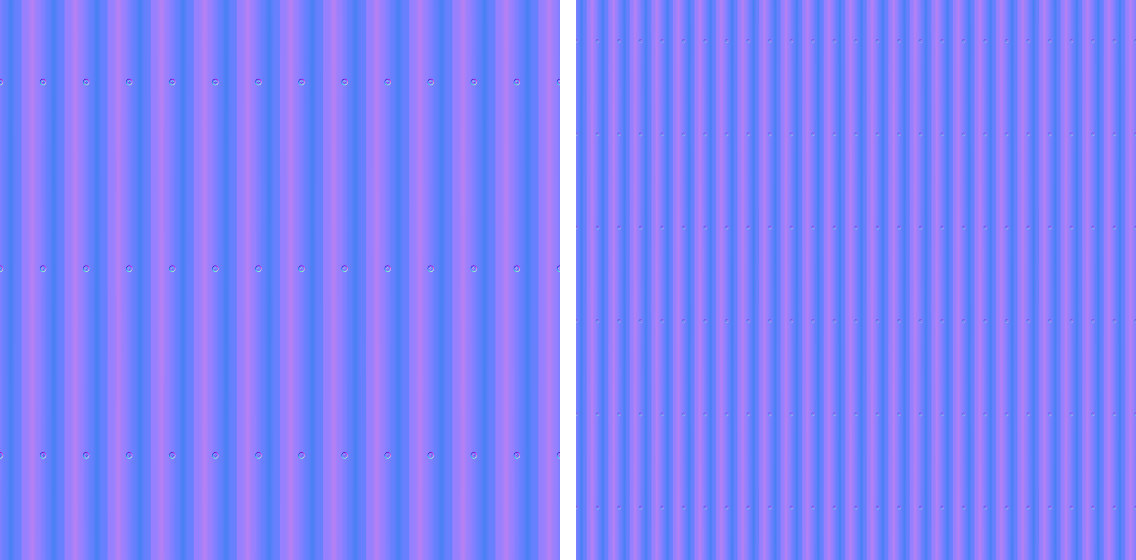
Left, the tile; right, the same tile 2 across and 2 down.
A three.js fragment shader for this texture map:

```glsl
// Tangent-space normal map of corrugated sheet with rows of cross-head screws.
varying vec2 vUv;

const float RIDGES = 13.0;          // corrugations across
const float SCREW_ROWS = 3.0;       // screw rows up
const float ROW_PHASE = 0.5605;     // screw height within its row
const float FLANK_TILT = 0.18;      // normal tilt on the broad flanks
const float STEEP_TILT = 0.24;      // extra tilt at the steepest line
const float STEEP_POS = 0.25;       // steepest line, in ridge periods from the crest
const float STEEP_WIDTH = 0.075;
const float CREST_WIDTH = 0.10;     // rounding of the crest
const float VALLEY_WIDTH = 0.014;   // rounding of the sharp valley crease
const float HEAD_RADIUS = 0.0063;
const float HEAD_BEVEL = 0.0022;
const float SLOT_HALF = 0.0006;
const float SLOT_LENGTH = 0.0025;
const float SLOT_DEPTH = 0.4;
const float HEAD_HEIGHT = 0.0013;
const float SLOPE_STEP = 0.0005;    // finite-difference distance
const float WEAR = 0.012;           // faint unevenness of the sheet
const vec2 WEAR_CELLS = vec2(39.0, 4.0);

vec2 hashGradient(vec2 cell) {
  float h = fract(sin(dot(cell, vec2(127.1, 311.7))) * 4375.85);
  return vec2(cos(6.2832 * h), sin(6.2832 * h));
}

// Gradient noise that wraps after the given number of cells
float wrappedNoise(vec2 p, vec2 cells) {
  vec2 i = floor(p), f = p - i;
  vec2 w = f * f * f * (f * (f * 6.0 - 15.0) + 10.0);
  float a = dot(hashGradient(mod(i, cells)), f);
  float b = dot(hashGradient(mod(i + vec2(1.0, 0.0), cells)), f - vec2(1.0, 0.0));
  float c = dot(hashGradient(mod(i + vec2(0.0, 1.0), cells)), f - vec2(0.0, 1.0));
  float d = dot(hashGradient(mod(i + 1.0, cells)), f - 1.0);
  return mix(mix(a, b, w.x), mix(c, d, w.x), w.y);
}

// Horizontal tilt of the sheet: rounded crest, steep flank, creased valley
float sheetTilt(float u) {
  float phase = fract(u * RIDGES + 0.5) - 0.5;
  float dist = abs(phase);
  float bump = (dist - STEEP_POS) / STEEP_WIDTH;
  float tilt = FLANK_TILT * smoothstep(0.0, CREST_WIDTH, dist)
             + STEEP_TILT * exp(-bump * bump);
  tilt *= smoothstep(0.0, VALLEY_WIDTH, 0.5 - dist);
  return -sign(phase) * tilt;
}

// Bevelled disc with a recessed cross
float screwHeight(vec2 p) {
  float head = 1.0 - smoothstep(HEAD_RADIUS - HEAD_BEVEL, HEAD_RADIUS, length(p));
  vec2 a = abs(p);
  float slot = 1.0 - smoothstep(SLOT_HALF * 0.5, SLOT_HALF * 2.0, min(a.x, a.y));
  slot *= 1.0 - smoothstep(SLOT_LENGTH * 0.7, SLOT_LENGTH * 1.2, max(a.x, a.y));
  return HEAD_HEIGHT * (head - SLOT_DEPTH * slot);
}

vec2 screwTilt(vec2 uv) {
  vec2 grid = vec2(RIDGES, SCREW_ROWS);
  vec2 p = (fract(uv * grid + vec2(0.5, 0.5 - ROW_PHASE)) - 0.5) / grid;
  vec2 e = vec2(SLOPE_STEP, 0.0);
  float dx = screwHeight(p + e.xy) - screwHeight(p - e.xy);
  float dy = screwHeight(p + e.yx) - screwHeight(p - e.yx);
  return vec2(-dx, dy) / (2.0 * SLOPE_STEP);
}

void main() {
  vec2 tilt = vec2(sheetTilt(vUv.x), 0.0);
  tilt.x += WEAR * wrappedNoise(vUv * WEAR_CELLS, WEAR_CELLS);
  tilt += screwTilt(vUv);
  tilt *= min(1.0, 0.95 / max(length(tilt), 0.001));

  // Pack the unit normal into colour
  vec3 normal = vec3(tilt, sqrt(1.0 - dot(tilt, tilt)));
  gl_FragColor = vec4(normal * 0.5 + 0.5, 1.0);
}
```
